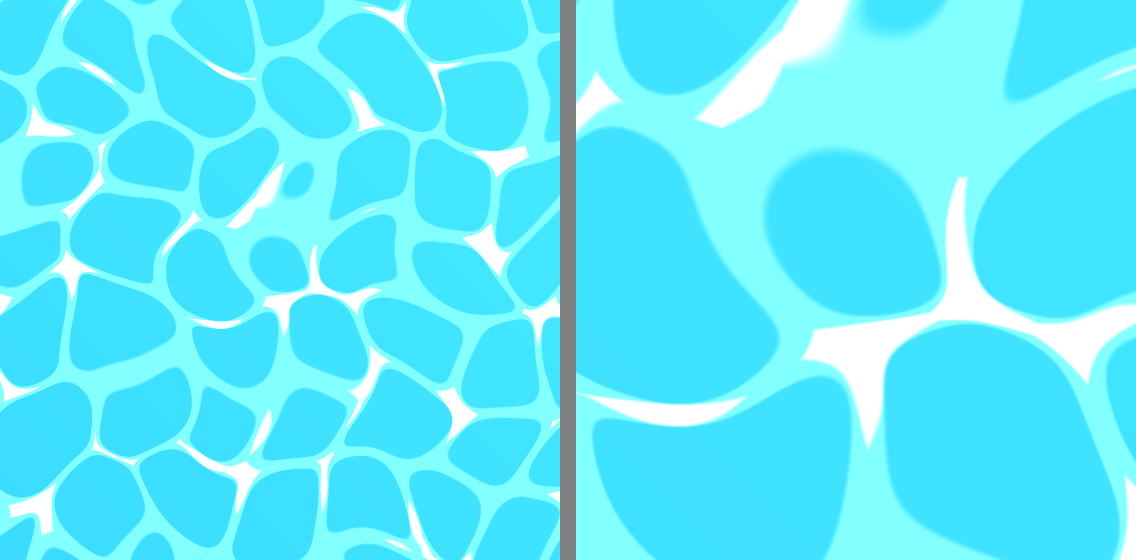
Left: the whole. Right: its middle third, enlarged.
This texture is drawn by a WebGL 1 fragment shader. Its source:

```glsl
precision highp float;
uniform vec2 u_resolution;

vec2 hash2(vec2 cell) {
  return fract(sin(vec2(dot(cell, vec2(127.1, 311.7)),
                        dot(cell, vec2(269.5, 183.3)))) * 43758.545);
}

// Bends the straight cell borders into wavy ones
vec2 ripple(vec2 p) {
  p += 0.17 * sin(2.1 * p.yx + vec2(0.4, 2.3));
  return p + 0.045 * sin(5.3 * p.yx + vec2(1.7, 0.2));
}

// Soft cellular border: 0 on an edge, below 0 at junctions, above 0 inside
float borderGap(vec2 p) {
  vec2 base = floor(p);
  float total = 0.0;
  float peak = 0.0;
  for (int y = -2; y <= 2; y++) {
    for (int x = -2; x <= 2; x++) {
      vec2 cell = base + vec2(float(x), float(y));
      vec2 toSeed = cell + 0.1 + 0.8 * hash2(cell) - p;
      float weight = exp(-dot(toSeed, toSeed) / 0.17);
      total += weight;
      peak = max(peak, weight);
    }
  }
  return -0.085 * log(max(total / peak - 1.0, 0.00001));
}

// Squared distance to the nearest scattered glint centre
float glintDistance2(vec2 p) {
  vec2 base = floor(p);
  float nearest = 4.0;
  for (int y = -1; y <= 1; y++) {
    for (int x = -1; x <= 1; x++) {
      vec2 cell = base + vec2(float(x), float(y));
      vec2 toGlint = cell + 0.1 + 0.8 * hash2(cell + 41.0) - p;
      nearest = min(nearest, dot(toGlint, toGlint));
    }
  }
  return nearest;
}

void main() {
  vec2 uv = gl_FragCoord.xy / u_resolution;
  vec2 p = 6.5 * gl_FragCoord.xy / u_resolution.y;
  float gap = borderGap(ripple(p));

  // Light web of varying width
  float halfWidth = 0.057 + 0.014 * sin(1.9 * p.x + 1.3 * sin(1.6 * p.y));
  float web = 1.0 - smoothstep(-0.009, 0.009, gap - halfWidth);

  // White glints, confined to the web
  float glintField = gap / 0.055 + glintDistance2(p) / 0.09;
  float glint = 1.0 - smoothstep(0.75, 1.08, glintField);

  vec3 water = mix(vec3(0.23, 0.86, 1.0), vec3(0.27, 0.92, 1.0),
                   0.5 * (uv.x + uv.y));
  vec3 color = mix(water, vec3(0.51, 1.0, 1.0), web);
  color = mix(color, vec3(1.0), glint * web);
  gl_FragColor = vec4(color, 1.0);
}
```
